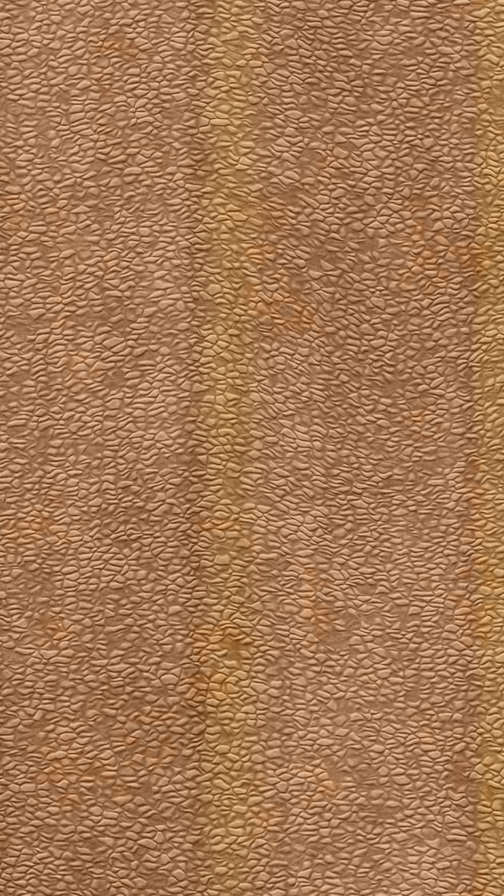
A Shadertoy shader for this texture:

```glsl
// Tan leather: fine, flattened, warped Voronoi pebbles with uneven creases and
// small wrinkles, lit from above as a relief, under speckle, soft clouds, faint
// orange stains and two pale ochre bands running from top to bottom.

const vec3 CREASE_BROWN = vec3(0.45, 0.27, 0.14);
const vec3 RIDGE_TAN    = vec3(0.82, 0.65, 0.51);
const vec3 OCHRE_SHIFT  = vec3(0.012, 0.016, -0.035);
const vec3 STAIN_SHIFT  = vec3(0.025, -0.005, -0.03);
const vec2 PEBBLE_COUNT = vec2(70.0, 142.0);  // pebbles per canvas height
const float LIGHT_STEP  = 0.0021;             // relief sampling distance

float hash(vec2 p) {
    return fract(sin(dot(p, vec2(127.1, 311.7))) * 43758.5453);
}

vec2 hash2(vec2 p) {
    return vec2(hash(p), hash(p + vec2(37.3, 17.9)));
}

float noise(vec2 p) {
    vec2 cell = floor(p);
    vec2 f = fract(p);
    f = f * f * (3.0 - 2.0 * f);
    float low  = mix(hash(cell), hash(cell + vec2(1, 0)), f.x);
    float high = mix(hash(cell + vec2(0, 1)), hash(cell + vec2(1, 1)), f.x);
    return mix(low, high, f.y);
}

// Gap between the two nearest pebble centres: zero along the creases
float creaseDistance(vec2 p, float jitter) {
    vec2 cell = floor(p);
    float nearest = 9.0;
    float second = 9.0;
    for (int y = -1; y <= 1; y++) {
        for (int x = -1; x <= 1; x++) {
            vec2 neighbour = cell + vec2(x, y);
            vec2 centre = neighbour + 0.5 + jitter * (hash2(neighbour) - 0.5);
            float d = length(centre - p);
            second = min(second, max(nearest, d));
            nearest = min(nearest, d);
        }
    }
    return second - nearest;
}

// Slow waves tilt the rows of pebbles, small ones roughen their outlines
vec2 warp(vec2 p) {
    float wave = noise(p * vec2(4.5, 3.5) + 3.0) - 0.5;
    float sway = noise(p * 5.0 + 21.0) - 0.5;
    vec2 rough = vec2(noise(p * 110.0), noise(p * 110.0 + 50.0)) - 0.5;
    return p + vec2(0.03 * sway, 0.06 * wave) + rough * vec2(0.009, 0.005);
}

// Rounded pebbles of uneven crease width, broken up by flat wrinkles
float pebbleHeight(vec2 p) {
    float width = mix(0.4, 0.85, noise(p * 45.0 + 12.0));
    float pebble = smoothstep(0.0, width, creaseDistance(warp(p) * PEBBLE_COUNT, 1.0));
    float wrinkle = noise(p * vec2(120.0, 250.0) + 70.0) - 0.5;
    return pebble + 0.4 * wrinkle;
}

// Relief tone: upper slopes catch the light, creases stay dark
float reliefTone(vec2 p, float slopeGain, float depthGain) {
    float here = pebbleHeight(p);
    float above = pebbleHeight(p + vec2(-0.2, 1.0) * LIGHT_STEP);
    float speckle = noise(p * 420.0) - 0.5;
    return slopeGain * (here - above) + depthGain * (here - 0.45) + 0.2 * speckle;
}

// Soft vertical band around a centre
float band(float x, float centre, float halfWidth) {
    float d = (x - centre) / halfWidth;
    return exp(-d * d);
}

// Broad changes of brightness, with faint streaks down the hide
float cloudTone(vec2 p, float across) {
    float clouds = noise(p * vec2(5.0, 3.0) + 8.0) - 0.5;
    float mottle = noise(p * 22.0 + 4.0) - 0.5;
    float streaks = noise(vec2(p.x * 60.0, p.y * 2.0)) - 0.5;
    return 0.14 * clouds + 0.10 * mottle + 0.10 * streaks
         - 0.08 * band(across, 0.39, 0.025)
         - 0.06 * band(across, 0.935, 0.015);
}

void mainImage(out vec4 fragColor, in vec2 fragCoord) {
    vec2 p = fragCoord / iResolution.y;
    float across = fragCoord.x / iResolution.x;

    // Average four samples per pixel to smooth the creases
    float relief = 0.0;
    for (int i = 0; i < 4; i++) {
        vec2 offset = vec2(i % 2, i / 2) * 0.5 - 0.25;
        relief += 0.25 * reliefTone((fragCoord + offset) / iResolution.y, 0.5, 0.38);
    }
    float tone = clamp(0.55 + relief + cloudTone(p, across), -0.15, 1.2);
    vec3 color = mix(CREASE_BROWN, RIDGE_TAN, tone);

    // Ochre bands and scattered orange stains
    float ochre = band(across, 0.455, 0.055) + smoothstep(0.93, 0.965, across);
    ochre *= 0.5 + 0.8 * noise(p * vec2(20.0, 9.0));
    float stain = smoothstep(0.6, 0.9, noise(p * 17.0 + 31.0))
                * smoothstep(0.3, 0.7, noise(p * 75.0));
    color += OCHRE_SHIFT * ochre + STAIN_SHIFT * stain;

    fragColor = vec4(clamp(color, 0.0, 1.0), 1.0);
}
```
